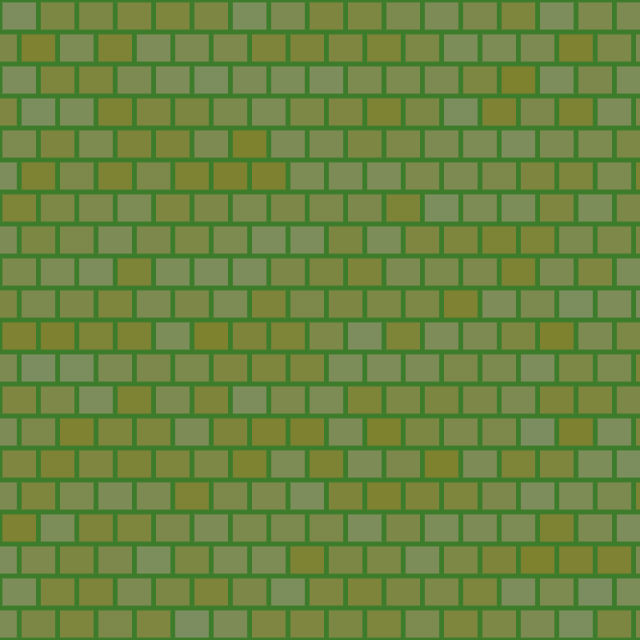
A Shadertoy shader for this pattern:

```glsl
// Running-bond wall of mossy bricks: 20 rows, 16 2/3 bricks across, alternate
// rows shifted by half a brick. Each brick is a box distance field over green
// mortar, with a flat tint hashed from its cell between olive and sage.

float hash(vec2 cell) {
    vec3 p = fract(cell.xyx * vec3(0.1031, 0.1030, 0.0973));
    p += dot(p, p.yzx + 33.33);
    return fract((p.x + p.y) * p.z);
}

float boxDistance(vec2 p, vec2 halfSize) {
    vec2 d = abs(p) - halfSize;
    return length(max(d, 0.0)) + min(max(d.x, d.y), 0.0);
}

void mainImage(out vec4 fragColor, in vec2 fragCoord) {
    vec2 uv = fragCoord / iResolution.y;
    float pixel = 1.0 / iResolution.y;

    // Brick grid, with even rows shifted by half a brick
    vec2 pitch = vec2(0.06, 0.05);
    vec2 grid = uv / pitch;
    float row = floor(grid.y);
    grid.x += 0.5 * mod(row + 1.0, 2.0);
    vec2 cell = floor(grid);
    vec2 local = (fract(grid) - 0.5) * pitch;

    // Brick face, inset by half the mortar width
    float edge = boxDistance(local, 0.5 * (pitch - 0.0075));
    float face = clamp(0.5 - edge / pixel, 0.0, 1.0);

    // Tint per brick, leaning slightly towards sage
    float tint = pow(hash(cell + 17.0), 0.8);
    vec3 brick = mix(vec3(0.495, 0.506, 0.175), vec3(0.488, 0.557, 0.372), tint);
    vec3 mortar = vec3(0.235, 0.485, 0.17);

    fragColor = vec4(mix(mortar, brick, face), 1.0);
}
```
